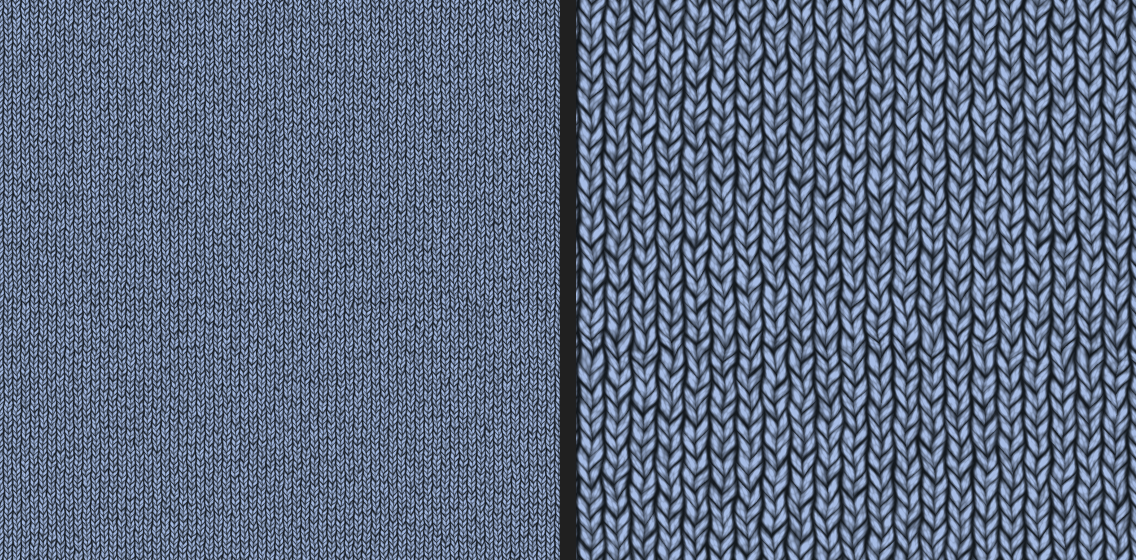
Left: the whole. Right: its middle third, enlarged.
Reproduce this texture procedurally as a Shadertoy shader.

```glsl
// Blue stockinette knit: narrow columns of small grainy V stitches between dark vertical gutters.

const float TAU = 6.2831853;
const vec2 STITCHES = vec2(64.0, 104.0);  // columns and rows on the canvas
const float COLUMN_PHASE = 0.42;          // where the first gutter lies
const float LEG_SLOPE = 1.85;             // rows climbed per column width
const float SEAM_HEIGHT = 0.459;          // one slightly uneven row
const vec3 GAP_COLOR = vec3(0.07, 0.09, 0.11);
const vec3 YARN_COLOR = vec3(0.655, 0.74, 0.90);

vec2 hash2(vec2 p) {
    vec3 q = fract(p.xyx * vec3(0.1031, 0.1030, 0.0973));
    q += dot(q, q.yzx + 33.33);
    return fract((q.xx + q.yz) * q.zy);
}

// Distance to the nearest scattered point
float cellular(vec2 p) {
    vec2 cell = floor(p);
    float nearest = 2.0;
    for (int j = -1; j <= 1; j++) {
        for (int i = -1; i <= 1; i++) {
            vec2 neighbor = cell + vec2(i, j);
            nearest = min(nearest, length(neighbor + hash2(neighbor) - p));
        }
    }
    return nearest;
}

// Gentle layered waves that repeat across the canvas
float waves(vec2 uv, float phase) {
    return 0.5 * sin(TAU * (3.0 * uv.x + 5.0 * uv.y) + phase)
         + 0.3 * sin(TAU * (11.0 * uv.y - 7.0 * uv.x) + 2.0 * phase)
         + 0.2 * sin(TAU * (19.0 * uv.x + 23.0 * uv.y) + 3.0 * phase);
}

// Plump profile of one leg; p spans -1 to 1, from the V's center outward
float legProfile(vec2 p) {
    vec2 fall = pow(min(abs(p), 1.0), vec2(2.8, 2.5));
    float innerLift = 0.30 * step(p.x, 0.0);
    return (1.0 - fall.x * (1.0 - innerLift)) * (1.0 - 0.9 * fall.y);
}

// Brightness of the knit, from gap (0) to lit yarn (1)
float knitTone(vec2 uv) {
    vec2 p = uv * STITCHES;
    p.x += 0.08 * waves(uv, 1.7) + 0.05 * sin(TAU * (37.0 * uv.y + 23.0 * uv.x));
    p.x -= COLUMN_PHASE;
    float column = floor(p.x);
    float across = p.x - column - 0.5;
    float side = step(0.0, across);
    vec2 legColumn = vec2(mod(column, STITCHES.x), side);

    // Slant both halves into a V and shift each column a little
    float seam = exp(-pow((uv.y - SEAM_HEIGHT) * STITCHES.y / 0.7, 2.0));
    float along = p.y - LEG_SLOPE * abs(across) + 0.15 * waves(uv.yx, 0.6);
    along += 0.7 * (hash2(legColumn.xx + 7.0).x - 0.5);
    along += 0.3 * (hash2(legColumn + 31.0).y - 0.5);
    along += 0.3 * seam * sin(TAU * 17.0 * uv.x);
    float row = floor(along);

    // Vary the place and lightness of every leg
    vec2 legId = vec2(legColumn.x * 2.0 + side, mod(row, STITCHES.y));
    vec2 jitter = hash2(legId + 19.0) - 0.5;
    vec2 local = vec2(abs(across) * 4.0 - 1.0, (along - row) * 2.0 - 1.0);
    float tone = legProfile(local + jitter * vec2(0.24, 0.38));
    tone *= 1.0 + 0.18 * (hash2(legId + 53.0).x - 0.5);

    // Continuous gutters between the columns
    tone *= 1.0 - 0.5 * smoothstep(0.36, 0.48, abs(across));

    // Short fibers give the yarn its grain and fray its edges
    float grain = 0.45 - cellular(vec2(p.x * 5.5, along * 3.0));
    tone += 0.46 * grain * (0.35 + tone);
    tone = clamp(tone - 0.03 * seam, 0.0, 1.0);
    return pow(tone, 1.15);
}

void mainImage(out vec4 fragColor, in vec2 fragCoord) {
    // Average four samples to smooth the fine edges
    float tone = 0.0;
    for (int j = 0; j < 2; j++) {
        for (int i = 0; i < 2; i++) {
            vec2 offset = (vec2(i, j) - 0.5) * 0.5;
            tone += 0.25 * knitTone((fragCoord + offset) / iResolution.xy);
        }
    }
    fragColor = vec4(mix(GAP_COLOR, YARN_COLOR, tone), 1.0);
}
```
